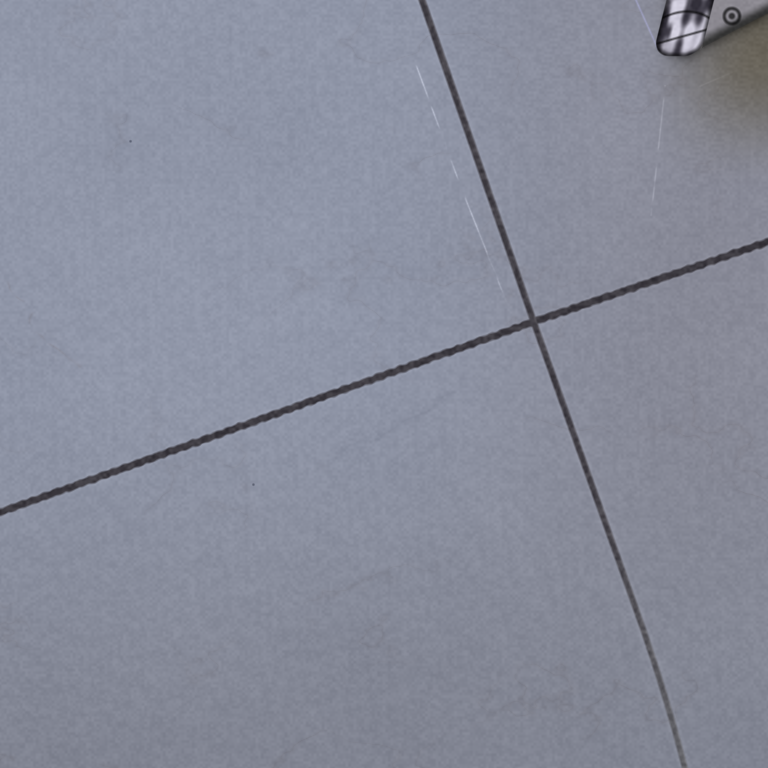
Give the GLSL for this texture, as a Shadertoy shader.

```glsl
// Grey-blue floor tiles crossed by two dark grout joints, with a metal foot at
// the upper right. Joints, scratches and metal are distance functions; the
// stone is a soft gradient with value noise, faint ridged veins and grain.

#define CROSSING vec2(0.695, 0.581)
#define JOINT_HALF 0.0046
#define GROUT_DARK vec3(0.235, 0.225, 0.25)
#define GROUT_PALE vec3(0.37, 0.37, 0.39)
#define TILE_LIGHT vec3(0.562, 0.587, 0.657)
#define TILE_GREY vec3(0.535, 0.542, 0.595)
#define TILE_LOW vec3(0.508, 0.522, 0.575)
#define SHADE_WARM vec3(0.41, 0.39, 0.35)
#define GRAIN 0.06
#define VEIN 0.03

float hash(vec2 p) {
    return fract(sin(dot(p, vec2(127.1, 311.7))) * 43758.5453);
}

float noise(vec2 p) {
    vec2 i = floor(p), f = fract(p);
    f = f * f * (3.0 - 2.0 * f);
    return mix(mix(hash(i), hash(i + vec2(1, 0)), f.x),
               mix(hash(i + vec2(0, 1)), hash(i + vec2(1, 1)), f.x), f.y);
}

float fbm(vec2 p) {
    float sum = 0.0, amp = 0.5;
    for (int i = 0; i < 5; i++, amp *= 0.5) {
        sum += amp * noise(p);
        p = mat2(1.6, 1.2, -1.2, 1.6) * p + 7.3;
    }
    return sum;
}

float segment(vec2 p, vec2 a, vec2 b) {
    vec2 ab = b - a;
    return length(p - a - ab * clamp(dot(p - a, ab) / dot(ab, ab), 0.0, 1.0));
}

float box(vec2 p, vec2 halfSize, float radius) {
    vec2 q = abs(p) - halfSize + radius;
    return length(max(q, 0.0)) + min(max(q.x, q.y), 0.0) - radius;
}

float cover(float d, float soft) {
    return 1.0 - smoothstep(-soft, soft, d);
}

// Broad gradient, clouding and sparse veins on the level lines of noise
vec3 stone(vec2 p) {
    vec3 col = mix(TILE_LIGHT, TILE_GREY, smoothstep(0.45, 0.95, p.x));
    col = mix(TILE_LOW, col, smoothstep(0.0, 0.6, p.y + 0.12 * (0.5 - p.x)));
    col += 0.035 * (fbm(p * 6.0) - 0.48);
    float ridge = abs(fbm(p * vec2(7.0, 10.0) + 3.1) - 0.48);
    float patches = smoothstep(0.4, 0.75, noise(p * 11.0 + 11.0));
    return col - VEIN * vec3(0.7, 0.9, 1.1) * exp(-ridge * 90.0) * patches;
}

// Brownish cracks, broken pale scratches and specks
vec3 marks(vec3 col, vec2 p, float px) {
    vec2 w = p + 0.014 * (vec2(noise(p * 45.0), noise(p * 45.0 + 9.0)) - 0.5);
    float worn = smoothstep(0.25, 0.75, noise(p * 75.0));
    float crack = min(segment(w, vec2(0.01, 0.64), vec2(0.05, 0.57)),
                      segment(w, vec2(0.05, 0.57), vec2(0.106, 0.523)));
    float vein = min(segment(w, vec2(0.428, 0.397), vec2(0.507, 0.441)),
                     segment(w, vec2(0.507, 0.441), vec2(0.594, 0.488)));
    col -= vec3(0.03, 0.045, 0.06) * worn * cover(crack - 0.001, 0.003);
    col -= 0.03 * cover(vein - 0.001, 0.005);
    float scratch = min(segment(p, vec2(0.542, 0.915), vec2(0.598, 0.762)),
                        segment(p, vec2(0.598, 0.762), vec2(0.659, 0.608)));
    float side = segment(p, vec2(0.866, 0.888), vec2(0.848, 0.72));
    float top = segment(p, vec2(0.828, 1.0), vec2(0.856, 0.938));
    float corner = segment(p, vec2(0.912, 0.888), vec2(1.0, 0.926));
    col += 0.17 * worn * cover(scratch - 0.0008, px * 1.3);
    col += 0.1 * worn * cover(min(side, corner) - 0.0008, px * 1.3);
    col += vec3(0.08, 0.08, 0.15) * cover(top - 0.001, px * 1.3);
    float speck = min(length(p - vec2(0.33, 0.369)), length(p - vec2(0.17, 0.816)));
    return col - 0.2 * cover(speck - 0.0015, px);
}

vec3 joints(vec3 col, vec2 p, float px) {
    vec2 r = p - CROSSING;
    float bend = max(0.2 - p.y, 0.0);
    float across = (r.y - r.x * (r.x < 0.0 ? 0.357 : 0.341)) * 0.943;
    float down = (r.x + r.y * (r.y < 0.0 ? 0.356 : 0.347) + 0.25 * bend * bend) * 0.943;
    // Chipped edges, beaded along the flatter joint
    across += 0.0005 * sin(p.x * 420.0) + 0.0012 * (noise(p * 200.0) - 0.5);
    float mottled = 0.1 * (noise(p * 220.0) - 0.5);
    vec3 downCol = mix(GROUT_PALE, GROUT_DARK + 0.02, smoothstep(0.0, 0.4, p.y));
    downCol += mottled + 0.07 * smoothstep(0.0, 0.004, down);
    col += 0.02 * cover(min(abs(across), abs(down)) - JOINT_HALF * 1.7, 0.002);
    col = mix(col, GROUT_DARK + mottled, cover(abs(across) - JOINT_HALF, px * 1.5));
    return mix(col, downCol, cover(abs(down) - JOINT_HALF * mix(0.8, 0.95, p.y), px * 1.5));
}

// Warm floor shade, contact shadow, chrome cap and screwed bar
vec3 metalFoot(vec3 col, vec2 p, float px) {
    vec2 c = p - vec2(0.893, 0.977);
    c.x -= 0.25 * c.y;
    float cap = box(c, vec2(0.031, 0.05), 0.022);
    float rise = p.y - 0.945 - 0.52 * (p.x - 0.927);
    float bar = max(-rise * 0.887, 0.915 - p.x);
    col = mix(col, SHADE_WARM, smoothstep(0.83, 0.99, p.x) * smoothstep(0.75, 0.93, p.y));
    col *= 1.0 - 0.45 * exp(-max(min(cap, bar), 0.0) * 130.0) * smoothstep(0.85, 0.9, p.x);
    float bands = noise(c * vec2(110.0, 55.0) + 3.0);
    vec3 capCol = mix(vec3(0.2, 0.19, 0.23), vec3(0.82, 0.81, 0.87), smoothstep(0.15, 0.8, bands));
    float seam = min(abs(c.y - 0.008 + 9.0 * c.x * c.x), abs(c.y + 0.025 - 0.3 * c.x));
    capCol *= 1.0 - 0.65 * cover(seam - 0.0015, px * 1.5);
    capCol *= 1.0 - 0.6 * smoothstep(-0.007, 0.0, cap);
    vec3 barCol = mix(vec3(0.2), vec3(0.55, 0.54, 0.57), smoothstep(0.002, 0.02, rise));
    float screw = length(p - vec2(0.953, 0.979));
    barCol *= 1.0 - 0.65 * cover(min(abs(screw - 0.01) - 0.002, screw - 0.004), px * 1.5);
    return mix(mix(col, barCol, cover(bar, px)), capCol, cover(cap, px));
}

void mainImage(out vec4 fragColor, in vec2 fragCoord) {
    vec2 p = fragCoord / iResolution.xy;
    float px = 1.0 / iResolution.y;
    vec3 col = metalFoot(joints(marks(stone(p), p, px), p, px), p, px);
    col += GRAIN * (0.6 * noise(p * 290.0) + 0.4 * noise(p * 140.0 + 5.0) - 0.5);
    fragColor = vec4(clamp(col, 0.0, 1.0), 1.0);
}
```
